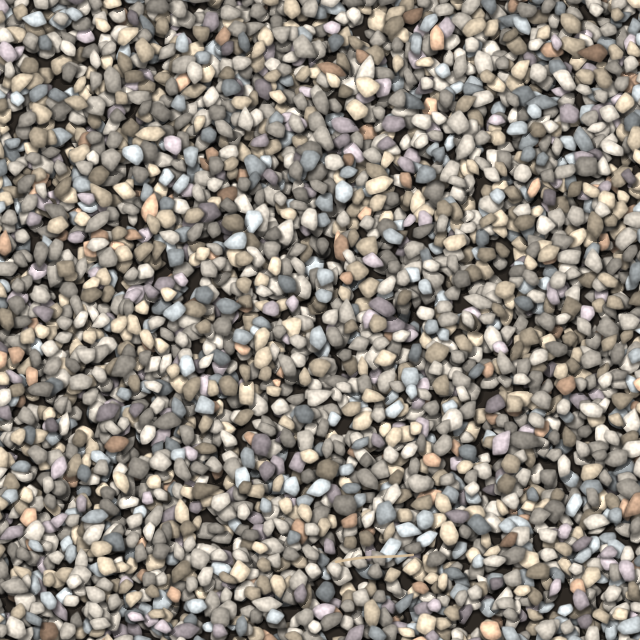
Give the GLSL for this texture, as a three.js fragment shader.

```glsl
// Bed of small river pebbles seen from above in soft daylight.
// Turned, jittered grids of rounded random polygons are stacked in layers;
// each stone darkens what lies beneath it, then is blended over it.
varying vec2 vUv;

const float TAU = 6.2831853;
const float CELLS = 34.0;
const float EDGE_SOFTNESS = 0.0017;
const vec2 LIGHT_DIR = vec2(-0.35, 0.94);
const vec3 GAP_COLOR = vec3(0.19, 0.17, 0.15);

vec2 hash2(vec2 p) {
  vec3 q = fract(p.xyx * vec3(0.1031, 0.1030, 0.0973));
  q += dot(q, q.yzx + 33.33);
  return fract((q.xx + q.yz) * q.zy);
}

vec2 rotate(vec2 p, float angle) {
  float c = cos(angle), s = sin(angle);
  return vec2(c * p.x - s * p.y, s * p.x + c * p.y);
}

// Gradient noise, roughly -0.7 to 0.7
float cornerSlope(vec2 cell, vec2 f, vec2 corner) {
  float angle = TAU * hash2(cell + corner).x;
  return dot(vec2(cos(angle), sin(angle)), f - corner);
}

float gradientNoise(vec2 p) {
  vec2 cell = floor(p), f = fract(p);
  vec2 u = f * f * f * (f * (f * 6.0 - 15.0) + 10.0);
  float low = mix(cornerSlope(cell, f, vec2(0.0)), cornerSlope(cell, f, vec2(1.0, 0.0)), u.x);
  float high = mix(cornerSlope(cell, f, vec2(0.0, 1.0)), cornerSlope(cell, f, vec2(1.0)), u.x);
  return mix(low, high, u.y);
}

// Rounded irregular polygon: 0 at the centre, 1 on the outline
float stoneGauge(vec2 p, vec2 seed) {
  float sum = 0.0;
  for (int k = 0; k < 6; k++) {
    float side = float(k);
    vec2 rnd = hash2(seed + 7.0 * side + 3.0);
    float angle = (side + 0.7 * rnd.x) * TAU / 6.0;
    float d = max(dot(p, vec2(cos(angle), sin(angle))), 0.0) / mix(0.78, 1.12, rnd.y);
    d *= d;
    d *= d;
    sum += d * d;
  }
  return pow(sum + 1e-8, 0.125);
}

// Mostly warm grey and tan, with some slate, mauve and a little rust
vec3 stoneColor(vec2 rnd) {
  vec3 tint = vec3(1.0, 0.96, 0.90);
  tint = mix(tint, vec3(1.03, 0.95, 0.83), step(0.50, rnd.x));
  tint = mix(tint, vec3(0.92, 0.95, 0.96), step(0.74, rnd.x));
  tint = mix(tint, vec3(0.93, 0.87, 0.89), step(0.88, rnd.x));
  tint = mix(tint, vec3(1.06, 0.88, 0.74), step(0.96, rnd.x));
  return tint * mix(0.55, 1.10, rnd.y);
}

// Lays one stone, with its contact shadow, over the colour below
vec3 layStone(vec3 below, vec2 offset, vec2 seed, vec2 light, float grain) {
  vec2 form = hash2(seed + 11.3);
  vec2 pose = hash2(seed + 29.7);
  float radius = mix(0.37, 0.58, form.x * form.x);
  float stretch = mix(1.0, 1.32, form.y);
  vec2 local = rotate(offset, TAU * pose.x) / (radius * vec2(stretch, 1.0 / stretch));
  if (dot(local, local) > 2.6) return below;

  float gauge = stoneGauge(local, seed);
  float tilt = dot(offset, light) / radius;
  float shadow = 1.0 - smoothstep(0.85, 1.42, gauge + 0.22 * tilt);
  float dome = 1.0 - smoothstep(0.35, 1.08, gauge);
  float shade = mix(0.70, 1.0, dome) + 0.13 * tilt + grain;
  vec3 stone = stoneColor(hash2(seed + 47.1)) * shade;

  float soft = EDGE_SOFTNESS * CELLS / radius;
  float cover = 1.0 - smoothstep(1.0 - soft, 1.0 + soft, gauge);
  return mix(below * (1.0 - 0.58 * shadow), stone, cover);
}

vec3 layStoneLayer(vec3 below, vec2 uv, float layer, float grain) {
  float turn = 0.4 + 0.83 * layer;
  vec2 p = rotate(uv * CELLS, turn) + 61.7 * (layer + 1.0);
  vec2 light = rotate(LIGHT_DIR, turn);
  vec2 home = floor(p);
  for (int j = -1; j <= 1; j++) {
    for (int i = -1; i <= 1; i++) {
      vec2 cell = home + vec2(float(i), float(j));
      vec2 seed = cell + 131.0 * layer;
      if (hash2(seed + 83.9).x > 0.78) continue;
      vec2 center = cell + mix(vec2(0.18), vec2(0.82), hash2(seed));
      below = layStone(below, p - center, seed, light, grain);
    }
  }
  return below;
}

// A thin dry straw lying on the stones
vec3 layStraw(vec3 below, vec2 uv, vec2 start, vec2 end, float width) {
  vec2 along = end - start, p = uv - start;
  float t = clamp(dot(p, along) / dot(along, along), 0.0, 1.0);
  float d = length(p - along * t - vec2(0.0, 0.002 * sin(t * 5.0)));
  float cover = 1.0 - smoothstep(width - 0.001, width + 0.001, d);
  return mix(below, vec3(0.84, 0.74, 0.60), 0.9 * cover);
}

void main() {
  float grain = 0.13 * gradientNoise(vUv * 95.0) + 0.10 * gradientNoise(vUv * 210.0);
  vec3 color = GAP_COLOR;
  for (int layer = 0; layer < 4; layer++) {
    color = layStoneLayer(color, vUv, float(layer), grain);
  }
  color = layStraw(color, vUv, vec2(0.525, 0.122), vec2(0.645, 0.135), 0.002);
  gl_FragColor = vec4(clamp(color, 0.0, 1.0), 1.0);
}
```
